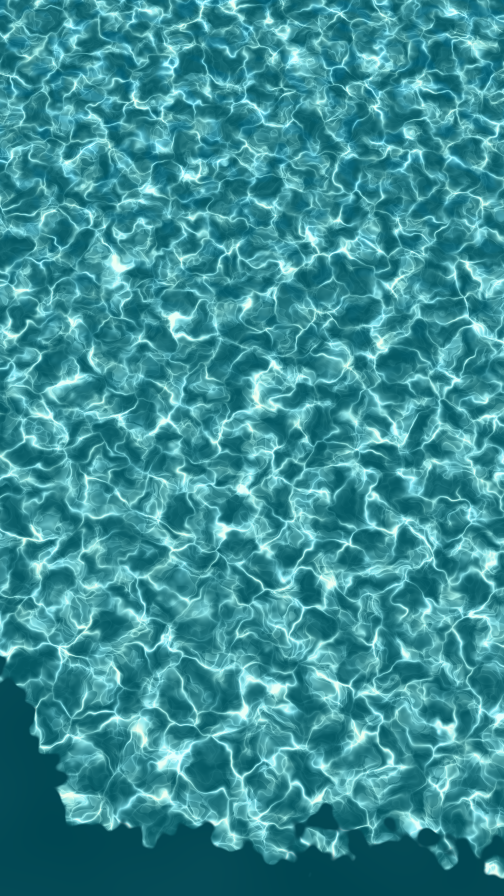
Reproduce this texture procedurally as a Shadertoy shader.

```glsl
// Sunlit pool water: a web of caustic filaments over teal, finer with distance,
// ending in a ragged band of shade at the near edge. Warped cell borders make
// the web, folded gradient noise makes the sheets of light inside the cells.

const vec3 SHADE_COLOR = vec3(0.01, 0.285, 0.33);
const vec3 DEEP_COLOR  = vec3(0.045, 0.375, 0.415);
const vec3 LIT_COLOR   = vec3(0.59, 0.93, 0.94);
const vec3 GLINT_COLOR = vec3(0.90, 1.00, 0.97);
const vec3 SKY_TINT    = vec3(-0.02, 0.02, 0.06);

const float CELL_DENSITY   = 23.0;  // cells per canvas height at the near edge
const float WEB_TILT       = 0.55;  // radians
const float CELL_JITTER    = 0.8;
const float WEB_SHARPNESS  = 10.5;
const float FINE_SHARPNESS = 9.0;
const float WEB_LIGHT      = 0.68;
const float SHEET_LIGHT    = 0.48;
const float LIGHT_FLOOR    = 0.10;
const float CONTRAST       = 1.45;
const float SHADE_HEIGHT   = 0.07;
const int   AA = 2;

vec2 hash2(vec2 p) {
    vec3 h = fract(p.xyx * vec3(0.1031, 0.1030, 0.0973));
    h += dot(h, h.yzx + 33.33);
    return fract((h.xx + h.yz) * h.zy);
}

float cornerSlope(vec2 cell, vec2 offset) {
    float angle = 6.2832 * hash2(cell).x;
    return dot(vec2(cos(angle), sin(angle)), offset);
}

float gradientNoise(vec2 p) {
    vec2 i = floor(p), f = p - i;
    vec2 u = f * f * f * (f * (f * 6.0 - 15.0) + 10.0);
    vec2 e = vec2(1.0, 0.0);
    return mix(mix(cornerSlope(i, f), cornerSlope(i + e, f - e), u.x),
               mix(cornerSlope(i + e.yx, f - e.yx), cornerSlope(i + e.xx, f - e.xx), u.x), u.y);
}

vec2 noise2(vec2 p) {
    return vec2(gradientNoise(p), gradientNoise(p + vec2(37.2, 81.7)));
}

// Gap between the nearest and second nearest cell centre: zero on borders.
float borderGap(vec2 p) {
    vec2 cell = floor(p), f = p - cell;
    float nearest = 9.0, second = 9.0;
    for (int y = -1; y <= 1; y++)
    for (int x = -1; x <= 1; x++) {
        vec2 o = vec2(x, y);
        vec2 center = o + 0.5 + CELL_JITTER * (hash2(cell + o) - 0.5);
        float d = length(center - f);
        second = min(second, max(nearest, d));
        nearest = min(nearest, d);
    }
    return second - nearest;
}

// Light that jumps up at a fold and fades away behind it.
float foldedSheet(vec2 p, float folds) {
    float s = fract(folds * gradientNoise(p + 0.7 * noise2(p * 1.3 + 5.0)));
    return smoothstep(0.0, 0.07, s) * exp(-2.8 * s);
}

// Perspective: features shrink and flatten a little toward the top.
vec2 waterPlane(vec2 p) {
    vec2 q = vec2((p.x - 0.28) * (1.0 + 0.35 * p.y), p.y * (1.0 + 0.32 * p.y));
    float c = cos(WEB_TILT), s = sin(WEB_TILT);
    return CELL_DENSITY * (mat2(c, s, -s, c) * q) + 60.0;
}

float causticLight(vec2 w, float distanceUp) {
    vec2 bent = w + 0.65 * noise2(w * 0.7) + 0.34 * noise2(w * 1.7) + 0.12 * noise2(w * 4.1);

    float strength = clamp(0.85 + 1.9 * gradientNoise(w * 1.2 + 11.0), 0.2, 1.6);
    float sharpness = WEB_SHARPNESS * (1.0 + 1.1 * gradientNoise(w * 0.9 + 31.0));
    float web = strength * exp(-sharpness * borderGap(bent));
    float fineWeb = exp(-FINE_SHARPNESS * borderGap(bent * 1.8 + 0.5 * noise2(w * 2.2 + 9.0)));

    float haze = mix(0.14, 1.0, smoothstep(-0.22, 0.40, gradientNoise(bent * 1.25 + 23.0)));
    float sheets = 0.6 * foldedSheet(bent * 0.9, 2.4) + 0.55 * foldedSheet(w * vec2(1.3, 1.9), 2.0)
                 + 0.6 * foldedSheet(bent * vec2(2.1, 1.4) + 15.0, 1.8);
    float mottle = gradientNoise(bent * 2.8 + 7.0);

    float light = 0.05 + WEB_LIGHT * web + 0.10 * mottle
                + SHEET_LIGHT * haze * (0.28 + 0.9 * sheets + 0.9 * fineWeb);
    return max(CONTRAST * (light - LIGHT_FLOOR), -0.04) * mix(1.06, 0.86, distanceUp);
}

// Positive in sunlight, negative in the shade; the left side reaches higher.
float sunEdge(vec2 p, vec2 w) {
    float leftRise = 0.17 * exp(-pow(p.x / 0.06, 2.0));
    float ragged = 0.045 * gradientNoise(w * 0.45 + 4.0) + 0.055 * gradientNoise(w * 1.1)
                 + 0.03 * gradientNoise(w * 2.4);
    return p.y - SHADE_HEIGHT - leftRise + 0.05 * (p.x - 0.28) + ragged;
}

vec3 poolColor(vec2 p) {
    vec2 w = waterPlane(p);
    float light = causticLight(w, p.y);
    vec3 color = mix(DEEP_COLOR, LIT_COLOR, min(light, 1.0));
    color = mix(color, GLINT_COLOR, smoothstep(0.95, 1.6, light));

    // Sky reflections far away and faint colour fringes on bright light
    float sky = smoothstep(0.0, 0.35, gradientNoise(w * vec2(1.4, 1.7) + 41.0));
    color += SKY_TINT * sky * smoothstep(0.4, 1.0, p.y);
    color += vec3(0.07, 0.0, -0.07) * gradientNoise(w * 1.6 + 70.0) * clamp(light, 0.0, 1.0);

    vec3 shade = SHADE_COLOR + 0.02 * gradientNoise(w * 0.4);
    return mix(shade, color, smoothstep(-0.005, 0.006, sunEdge(p, w)));
}

void mainImage(out vec4 fragColor, in vec2 fragCoord) {
    vec3 sum = vec3(0.0);
    for (int j = 0; j < AA; j++)
    for (int i = 0; i < AA; i++) {
        vec2 offset = (vec2(i, j) + 0.5) / float(AA) - 0.5;
        sum += poolColor((fragCoord + offset) / iResolution.y);
    }
    fragColor = vec4(clamp(sum / float(AA * AA), 0.0, 1.0), 1.0);
}
```
